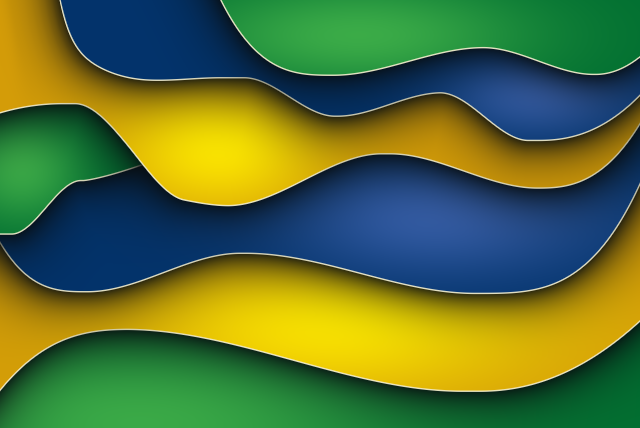
Reproduce this background procedurally as a Shadertoy shader.

```glsl
// Stacked wavy paper sheets in green, gold and blue with pale rims and soft shadows.
#define GRID vec2(768.0, 512.0)   // design grid spanning the canvas, y pointing down
#define RIM_WIDTH 0.85
#define RIM_COLOR vec3(0.97, 0.95, 0.82)
#define SHADOW_REACH 25.0
#define SHADOW_DEPTH 0.86
#define SHADOW_COLOR vec3(0.03, 0.05, 0.06)
#define SEARCH_STEP 8.0

const vec3 GREEN = vec3(0.0, 0.43, 0.19), LEAF = vec3(0.23, 0.67, 0.28);
const vec3 GOLD = vec3(0.83, 0.61, 0.03), LEMON = vec3(1.0, 0.91, 0.0);
const vec3 NAVY = vec3(0.01, 0.20, 0.42), AZURE = vec3(0.21, 0.37, 0.66);

// S-shaped change of height between two turning points
float swell(float x, float from, float to, float height) {
    return height * smoothstep(from, to, x);
}

// Accelerating change of height toward one side, straight past its end
float flare(float x, float from, float to, float height, float power) {
    float u = max((x - from) / (to - from), 0.0);
    return height * (pow(min(u, 1.0), power) + power * max(u - 1.0, 0.0));
}

// Lower edge of each sheet, listed from the back to the front
float edge(int id, float x) {
    if (id == 0) return 394.0 + flare(x, 160.0, 0.0, 73.0, 2.7)
        + swell(x, 150.0, 555.0, 74.0) - flare(x, 575.0, 768.0, 84.0, 2.1);
    if (id == 1) return 349.0 - flare(x, 105.0, 0.0, 59.0, 3.0)
        - swell(x, 105.0, 288.0, 46.0) + swell(x, 295.0, 570.0, 48.0)
        - flare(x, 570.0, 768.0, 131.0, 3.3);
    if (id == 2) return 280.0 - swell(x, 14.0, 97.0, 64.0)
        - flare(x, 100.0, 168.0, 18.0, 1.3);
    if (id == 3) return 124.0 + flare(x, 75.0, 0.0, 11.0, 2.0)
        + swell(x, 90.0, 221.0, 105.0) + swell(x, 150.0, 275.0, 17.0)
        - swell(x, 273.0, 458.0, 62.0) + swell(x, 468.0, 645.0, 41.0)
        - flare(x, 645.0, 768.0, 77.0, 2.6);
    if (id == 4) return 96.0 - flare(x, 190.0, 72.0, 50.0, 2.3)
        - flare(x, 190.0, 72.0, 46.0, 10.0) - swell(x, 190.0, 265.0, 3.0)
        + swell(x, 293.0, 402.0, 46.0) - swell(x, 405.0, 530.0, 28.0)
        + swell(x, 528.0, 634.0, 57.0) - flare(x, 645.0, 768.0, 54.0, 2.3);
    return 90.0 - flare(x, 400.0, 265.0, 90.0, 3.0)
        - swell(x, 400.0, 580.0, 33.0) + swell(x, 580.0, 712.0, 32.0)
        - flare(x, 715.0, 768.0, 21.0, 2.0);
}

float segmentDistance(vec2 p, vec2 a, vec2 b) {
    vec2 along = b - a;
    float t = clamp(dot(p - a, along) / dot(along, along), 0.0, 1.0);
    return length(p - a - along * t);
}

// Distance to an edge, positive below it, from short chords near the point
float edgeDistance(int id, vec2 p) {
    float nearest = 1e4;
    float x = p.x - 7.0 * SEARCH_STEP;
    vec2 last = vec2(x, edge(id, x));
    for (int i = 0; i < 14; i++) {
        x += SEARCH_STEP;
        vec2 next = vec2(x, edge(id, x));
        nearest = min(nearest, segmentDistance(p, last, next));
        last = next;
    }
    return p.y < edge(id, p.x) ? -nearest : nearest;
}

// Sheet colour: a soft oval of light over a deeper tone
vec3 sheen(vec2 p, vec3 deep, vec3 bright, vec2 center, vec2 radius) {
    vec2 q = (p - center) / radius;
    return mix(deep, bright, exp(-dot(q, q)));
}

// Casts a sheet's shadow, then lays the sheet and its rim on top
vec3 addSheet(vec3 below, vec3 sheet, int id, vec2 p) {
    float pixel = GRID.y / iResolution.y;
    float d = edgeDistance(id, p);
    float shadow = SHADOW_DEPTH * exp(-max(d, 0.0) / SHADOW_REACH);
    vec3 color = mix(below, SHADOW_COLOR, shadow);
    color = mix(sheet, color, clamp(d / pixel + 0.5, 0.0, 1.0));
    float rim = clamp((RIM_WIDTH - abs(d)) / pixel + 0.5, 0.0, 1.0);
    return mix(color, RIM_COLOR, 0.9 * rim);
}

void mainImage(out vec4 fragColor, in vec2 fragCoord) {
    vec2 uv = fragCoord / iResolution.xy;
    vec2 p = vec2(uv.x, 1.0 - uv.y) * GRID;

    // Lower sheets
    vec3 color = sheen(p, GREEN, LEAF, vec2(170, 500), vec2(330, 110));
    color = addSheet(color, sheen(p, GOLD, LEMON, vec2(420, 385), vec2(250, 85)), 0, p);
    color = addSheet(color, sheen(p, NAVY, AZURE, vec2(535, 255), vec2(200, 75)), 1, p);

    // Left lobe and the middle band
    color = addSheet(color, sheen(p, GREEN, LEAF, vec2(25, 200), vec2(75, 65)), 2, p);
    color = addSheet(color, sheen(p, GOLD, LEMON, vec2(265, 175), vec2(125, 75)), 3, p);

    // Upper sheets
    color = addSheet(color, sheen(p, NAVY, AZURE, vec2(650, 112), vec2(110, 50)), 4, p);
    color = addSheet(color, sheen(p, GREEN, LEAF, vec2(430, 42), vec2(210, 65)), 5, p);

    fragColor = vec4(color, 1.0);
}
```
